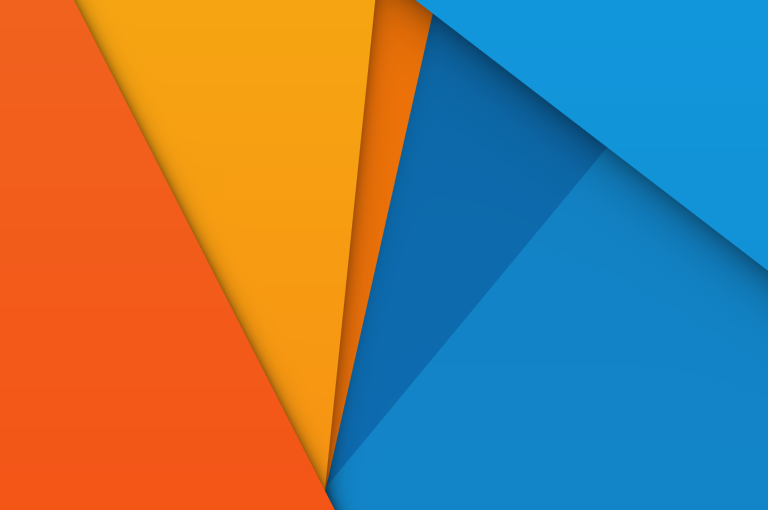
Give the GLSL for this background, as a WebGL 1 fragment shader.

```glsl
precision highp float;
// Overlapping paper sheets in red, yellow, orange and blue with soft edge shadows.

uniform vec2 u_resolution;

const float ASPECT = 1.5;

// Signed distance to the line a-b, positive to the right of its direction.
float side(vec2 p, vec2 a, vec2 b) {
    vec2 along = normalize(b - a);
    return dot(p - a, vec2(along.y, -along.x));
}

// Lays a sheet where d > 0 and darkens what lies just outside its edge.
vec3 layer(vec3 below, vec3 sheet, float d, float strength, float width, float aa) {
    float shade = strength * exp(-max(-d, 0.0) / width);
    vec3 shaded = below * (1.0 - shade);
    return mix(shaded, sheet, smoothstep(-aa, aa, d));
}

void main() {
    vec2 uv = gl_FragCoord.xy / u_resolution;
    vec2 p = uv * vec2(ASPECT, 1.0);
    float aa = 0.75 / u_resolution.y;

    // Sheet edges
    vec2 apex = vec2(0.637, 0.045);
    float crease = side(p, vec2(1.184, 0.709), apex);
    float orangeEdge = side(p, vec2(0.846, 0.977), apex);
    float skyEdge = side(p, vec2(1.5, 0.469), vec2(0.811, 1.0));
    float yellowEdge = side(p, vec2(0.733, 1.0), vec2(0.635, 0.043));
    float redEdge = side(p, vec2(0.1445, 1.0), vec2(0.654, 0.0));

    // Sheet colours, each with a slight gradient
    vec3 midBlue = mix(vec3(0.07, 0.52, 0.785), vec3(0.07, 0.505, 0.765), uv.y);
    vec3 deepBlue = mix(vec3(0.05, 0.42, 0.69), vec3(0.05, 0.41, 0.66), uv.y);
    vec3 orange = mix(vec3(0.90, 0.43, 0.04), vec3(0.935, 0.45, 0.03), uv.y);
    vec3 skyBlue = mix(vec3(0.07, 0.55, 0.82), vec3(0.07, 0.59, 0.86), uv.y);
    vec3 yellow = mix(vec3(0.97, 0.575, 0.07), vec3(0.965, 0.645, 0.07), uv.y);
    vec3 red = mix(vec3(0.955, 0.335, 0.09), vec3(0.945, 0.385, 0.12), uv.y);

    // Stack from back to front
    vec3 color = layer(midBlue, deepBlue, crease, 0.0, 0.01, aa);
    color = layer(color, orange, orangeEdge, 0.10, 0.012, aa);
    color = layer(color, skyBlue, skyEdge, 0.36, 0.038, aa);
    color = layer(color, yellow, yellowEdge, 0.30, 0.016, aa);
    color = layer(color, red, redEdge, 0.38, 0.012, aa);

    gl_FragColor = vec4(color, 1.0);
}
```
